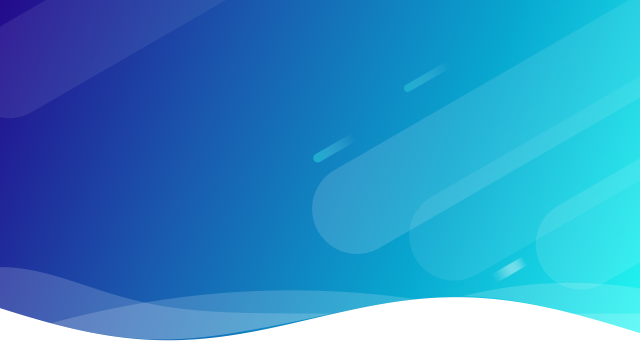
Reproduce this background procedurally as a Shadertoy shader.

```glsl
// Diagonal indigo-to-cyan gradient with translucent slanted capsules, three small
// fading dashes and soft hills above a white wave. Capsules are distance
// functions; hills are height curves. Unit: canvas height, origin lower left.
#define SLANT 0.5236
#define BAR_RADIUS 0.1314
#define BAR_LENGTH 3.0
#define HILL_ALPHA 0.165
#define GRADIENT_DIR vec2(0.92, 0.38)
#define INDIGO vec3(0.14, 0.04, 0.55)
#define BLUE vec3(0.10, 0.355, 0.685)
#define TEAL vec3(0.03, 0.655, 0.815)
#define CYAN vec3(0.14, 0.97, 0.95)
#define DASH_START vec3(0.13, 0.70, 0.82)
#define DASH_END vec3(0.42, 0.79, 0.90)

const vec3 WHITE = vec3(1.0);
float pixel;

float coverage(float d) {
    return clamp(0.5 - d / pixel, 0.0, 1.0);
}

// Position along and across the slanted axis, relative to a start point
vec2 slanted(vec2 p, vec2 start) {
    vec2 axis = vec2(cos(SLANT), sin(SLANT));
    p -= start;
    return vec2(dot(p, axis), dot(p, vec2(-axis.y, axis.x)));
}

float capsule(vec2 q, float len, float radius) {
    q.x -= clamp(q.x, 0.0, len);
    return length(q) - radius;
}

vec3 background(vec2 p, float aspect) {
    float t = dot(vec2(p.x, 1.0 - p.y), GRADIENT_DIR) / dot(vec2(aspect, 1.0), GRADIENT_DIR);
    vec3 c = mix(INDIGO, BLUE, clamp(t * 3.0, 0.0, 1.0));
    c = mix(c, TEAL, clamp(t * 3.0 - 1.0, 0.0, 1.0));
    return mix(c, CYAN, clamp(t * 3.0 - 2.0, 0.0, 1.0));
}

// Long bar whose opacity weakens toward the upper right
vec3 addBar(vec3 c, vec2 p, vec2 start, float alpha) {
    vec2 q = slanted(p, start);
    float fade = mix(1.0, 0.6, clamp(q.x, 0.0, 1.0));
    return mix(c, WHITE, alpha * fade * coverage(capsule(q, BAR_LENGTH, BAR_RADIUS)));
}

// Short dash that dissolves toward its upper end
vec3 addDash(vec3 c, vec2 p, vec2 start, float len, float radius) {
    vec2 q = slanted(p, start);
    float s = clamp(q.x / len, 0.0, 1.0);
    float alpha = 0.85 * (1.0 - s) * coverage(capsule(q, len, radius));
    return mix(c, mix(DASH_START, DASH_END, s), alpha);
}

// Pale dash that dissolves at both ends
vec3 addGlint(vec3 c, vec2 p, vec2 start, float len, float radius) {
    vec2 q = slanted(p, start);
    float s = clamp(q.x / len, 0.0, 1.0);
    float alpha = 0.4 * sin(3.14159 * pow(s, 1.4));
    return mix(c, WHITE, alpha * coverage(capsule(q, len, radius)));
}

vec3 addHill(vec3 c, float y, float height) {
    return mix(c, WHITE, HILL_ALPHA * coverage(y - height));
}

float bump(float x, float center, float width) {
    float d = (x - center) / width;
    return exp(-d * d);
}

float waveHeight(float x) {
    float s = (x - 0.934) / 0.934;
    return 0.068 - 0.0633 * cos(3.14159 * (x - 0.487) / 0.8516) - 0.017 * pow(abs(s), 5.0) * sign(s);
}

void mainImage(out vec4 fragColor, in vec2 fragCoord) {
    vec2 p = fragCoord / iResolution.y;
    pixel = 1.0 / iResolution.y;
    vec3 base = background(p, iResolution.x / iResolution.y);
    vec3 color = base;

    // Slanted bars
    color = addBar(color, p, vec2(0.027, 0.786), 0.08);
    color = addBar(color, p, vec2(1.044, 0.389), 0.14);
    color = addBar(color, p, vec2(1.328, 0.311), 0.08);
    color = addBar(color, p, vec2(1.698, 0.285), 0.11);

    // Small dashes
    color = addDash(color, p, vec2(1.192, 0.742), 0.140, 0.011);
    color = addDash(color, p, vec2(0.929, 0.538), 0.122, 0.013);
    color = addGlint(color, p, vec2(1.440, 0.1825), 0.110, 0.0145);

    // Translucent hills
    vec2 offset = p.xx - vec2(0.852, 1.667);
    color = addHill(color, p.y, 0.083 + 0.136 * bump(p.x, 0.0, 0.353));
    color = addHill(color, p.y, 0.151 - 0.195 * offset.x * offset.x);
    color = addHill(color, p.y, 0.173 - 0.395 * offset.y * offset.y);

    // White wave with a thin sliver of bare gradient along its rim
    float wave = waveHeight(p.x);
    float rim = 0.006 * bump(p.x, 0.706, 0.22) + 0.003 * bump(p.x, 1.39, 0.15);
    color = mix(color, base, coverage(p.y - wave - rim));
    color = mix(color, WHITE, coverage(p.y - wave));

    fragColor = vec4(color, 1.0);
}
```
